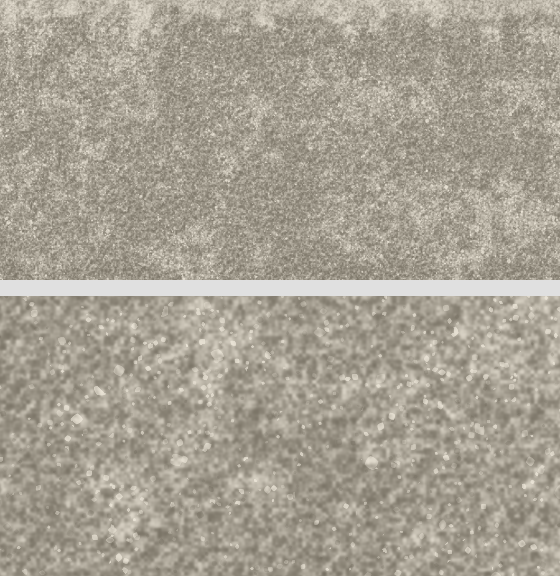
Top: the whole. Bottom: its middle third, enlarged.
A WebGL 2 fragment shader for this texture:

```glsl
#version 300 es
precision highp float;

uniform vec2 u_resolution;
out vec4 fragColor;

#define BASE_TONE 0.598
#define GRAIN_CONTRAST 0.36
#define RELIEF_CONTRAST 0.10
#define WEAR_STRENGTH 0.065
#define BAND_STRENGTH 0.115
#define BAND_HEIGHT 0.915
#define SPECK_STRENGTH 0.23
#define GRAIN_SCALE 170.0
#define TINT vec3(0.027, 0.002, -0.051)

float hash(vec2 cell) {
    vec3 q = fract(vec3(cell.xyx) * vec3(0.1031, 0.1030, 0.0973));
    q += dot(q, q.yzx + 33.33);
    return fract((q.x + q.y) * q.z);
}

float noise(vec2 p) {
    vec2 cell = floor(p), f = fract(p);
    f = f * f * (3.0 - 2.0 * f);
    float low = mix(hash(cell), hash(cell + vec2(1, 0)), f.x);
    float high = mix(hash(cell + vec2(0, 1)), hash(cell + vec2(1, 1)), f.x);
    return mix(low, high, f.y);
}

float fbm(vec2 p) {
    float sum = 0.0, amplitude = 0.533;
    for (int i = 0; i < 4; i++) {
        sum += amplitude * noise(p);
        p = mat2(1.6, 1.2, -1.2, 1.6) * p + 17.3;
        amplitude *= 0.5;
    }
    return sum;
}

// Scattered angular chips, one candidate per cell; returns coverage times brightness.
float chips(vec2 p, float scale, float share, float seed) {
    vec2 q = p * scale, home = floor(q);
    float blur = 0.6 * scale / u_resolution.y;
    float best = 0.0;
    for (int y = -1; y <= 1; y++)
    for (int x = -1; x <= 1; x++) {
        vec2 cell = home + vec2(x, y);
        vec2 id = cell + seed;
        vec2 d = q - cell - vec2(hash(id + 11.0), hash(id + 47.0));
        float angle = 6.2832 * hash(id + 83.0);
        d = mat2(cos(angle), sin(angle), -sin(angle), cos(angle)) * d;
        d.y *= 1.0 + 0.8 * hash(id + 29.0);
        float size = mix(0.20, 0.46, pow(hash(id + 61.0), 2.0));
        float edge = mix(length(d), abs(d.x) + 0.6 * abs(d.y), 0.5) - size;
        float cover = 1.0 - smoothstep(-blur, blur, edge);
        float present = step(hash(id), share);
        best = max(best, cover * present * mix(0.35, 1.0, hash(id + 5.0)));
    }
    return best;
}

void main() {
    vec2 p = gl_FragCoord.xy / u_resolution.y;

    // Broad stains and smaller blotches
    float cloud = fbm(p * 5.0 + 3.7) - 0.5;
    float mottle = fbm(p * 27.0 + 40.0) - 0.5;

    // Ragged pale strip along the top, with a faint fringe below
    float sag = 0.05 * (noise(vec2(p.x * 3.5, 8.0)) - 0.5);
    float ragged = p.y + sag + 0.14 * mottle + 0.10 * cloud;
    float band = smoothstep(BAND_HEIGHT - 0.04, BAND_HEIGHT + 0.04, ragged);
    float fringe = smoothstep(0.72, 0.95, p.y + 0.3 * cloud);

    // Worn pale patches, fewer in the upper centre
    vec2 bare = (p - vec2(1.05, 0.72)) / vec2(0.45, 0.20);
    float exposure = 0.55 * cloud + 0.9 * mottle + 0.03 * fringe + 0.05 * band
                   - 0.05 * exp(-dot(bare, bare));
    float wear = smoothstep(-0.02, 0.22, exposure);

    // Sandy grain, lit from the upper left
    vec2 g = p * GRAIN_SCALE;
    float grain = 0.60 * noise(g) + 0.40 * noise(g * 1.47 + 9.0)
                + 0.18 * noise(g * 0.47 + 31.0) - 0.59;
    vec2 lightStep = vec2(-0.35, 0.45);
    vec2 bump = g * 0.62 + 71.0;
    float relief = noise(bump - lightStep) - noise(bump + lightStep);

    // Chips gather where the surface is worn; dark pits are sparse
    float gather = clamp(0.45 + 1.2 * cloud + 2.4 * mottle, 0.12, 1.0);
    float specks = max(chips(p, 105.0, 0.40 * gather, 100.0),
                       chips(p, 52.0, 0.13 * gather, 300.0));
    float pits = chips(p, 100.0, 0.10, 500.0);

    float tone = BASE_TONE + 0.05 * cloud + 0.07 * mottle;
    tone += WEAR_STRENGTH * wear + BAND_STRENGTH * band;
    tone += GRAIN_CONTRAST * grain * (1.0 - 0.2 * band) + RELIEF_CONTRAST * relief;
    tone += SPECK_STRENGTH * specks * (1.0 - 0.6 * band);
    tone -= 0.08 * pits * (1.0 - specks);
    tone -= 0.03 * (1.0 - smoothstep(0.0, 0.10, p.y));

    // Soft limits keep the darkest and palest grains in range
    tone = 0.66 + 0.25 * tanh((tone - 0.66) / 0.25);
    fragColor = vec4(clamp(tone + TINT, 0.0, 1.0), 1.0);
}
```
